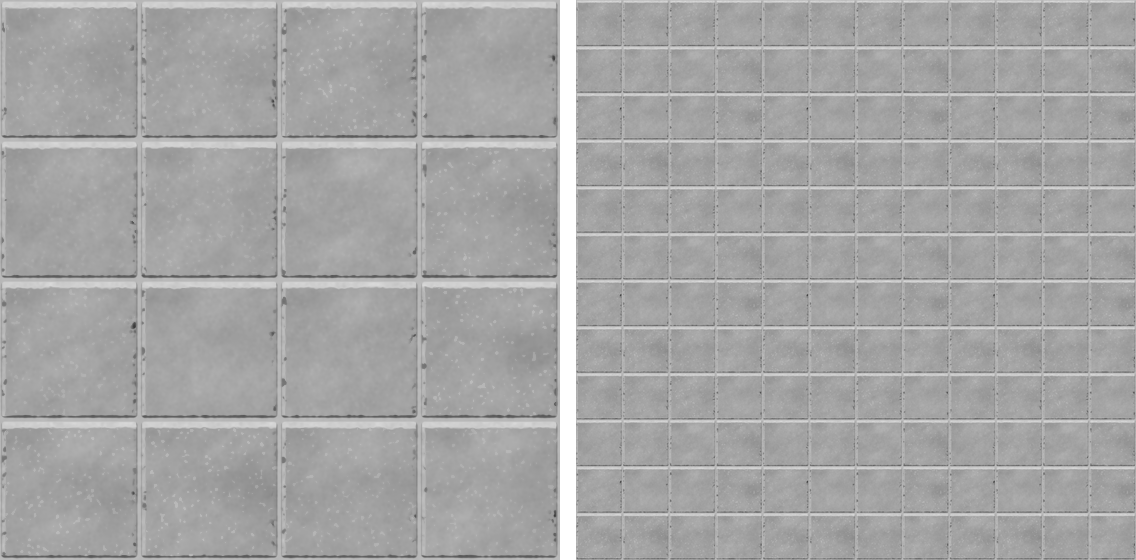
Left, the tile; right, the same tile 3 across and 3 down.
This texture is drawn by a Shadertoy shader. Its source:

```glsl
const float TILES = 4.0;

vec3 hash3(vec2 p) {
    vec3 q = vec3(dot(p, vec2(127.1, 311.7)), dot(p, vec2(269.5, 183.3)), dot(p, vec2(419.2, 371.9)));
    return fract(sin(q) * 43758.545);
}

// Cellular noise: soft light and dark blobs, wrapping at the given period
float blobs(vec2 p, vec2 period) {
    vec2 cell = floor(p);
    float sum = 0.0;
    for (int y = -1; y <= 1; y++)
    for (int x = -1; x <= 1; x++) {
        vec2 id = cell + vec2(x, y);
        vec3 h = hash3(mod(id, period) + period * 0.37);
        vec2 d = id + h.xy - p;
        float fall = max(0.0, 1.0 - dot(d, d));
        sum += (2.0 * h.z - 1.0) * fall * fall;
    }
    return sum;
}

float grain(vec2 p, vec2 freq) {
    return blobs(p * freq, freq * TILES);
}

// Soft elliptical stain inside one tile
float stain(vec2 c, vec2 center, vec2 size) {
    vec2 d = (c - center) / size;
    return exp(-dot(d, d));
}

float roundedBox(vec2 p, vec2 halfSize, float radius) {
    vec2 q = abs(p) - halfSize + radius;
    return length(max(q, 0.0)) + min(max(q.x, q.y), 0.0) - radius;
}

void mainImage(out vec4 fragColor, in vec2 fragCoord) {
    vec2 p = fragCoord / iResolution.xy * TILES;
    vec2 c = fract(p);
    vec3 rnd = hash3(floor(p) + 7.0);
    float aa = TILES / iResolution.y;

    // Noise layers; the diagonal one runs up to the right
    vec2 diagonal = vec2(p.x + p.y, p.y - p.x);
    float clouds = grain(diagonal, vec2(2.0, 3.0));
    float streaks = grain(diagonal, vec2(6.0, 11.0));
    float mottle = grain(p, vec2(19.0));
    float fine = grain(p, vec2(44.0));
    float rough = 0.6 * mottle + 0.6 * fine;

    // Stone face: clouds, and stains whose strength varies per tile
    float stone = 0.632 + 0.016 * clouds + 0.014 * streaks + 0.010 * mottle + 0.012 * fine;
    stone += 0.040 * stain(c, vec2(0.58, 0.82), vec2(0.22, 0.12));
    stone += 0.018 * stain(c, vec2(0.42, 0.30), vec2(0.30, 0.20));
    stone -= 0.035 * stain(c, vec2(0.15, 0.88), vec2(0.22, 0.10));
    stone -= 0.060 * rnd.x * rnd.x * stain(c, vec2(0.80, 0.50), vec2(0.28, 0.20));
    stone -= 0.030 * rnd.y * stain(c, vec2(0.05, 0.42), vec2(0.14, 0.14));
    stone += 0.06 * smoothstep(0.65, 0.9, fine) * rnd.x;

    // Distances from the left, bottom, right and top edges
    float left = c.x - 0.008, bottom = c.y - 0.016;
    float right = 0.982 - c.x, top = 0.988 - c.y;

    // Pitted side bevels
    float pits = smoothstep(0.25, 0.75, -rough);
    float leftBand = 1.0 - smoothstep(0.026, 0.040, left + 0.008 * rough);
    stone = mix(stone, 0.71 + 0.05 * rough - 0.20 * pits, leftBand);
    float rightBand = 1.0 - smoothstep(0.012, 0.040, right + 0.010 * rough);
    stone -= rightBand * (0.025 + 0.20 * pits * (1.2 - c.y));
    float chips = stain(c, vec2(0.96, 0.2 + 0.5 * rnd.z), vec2(0.03, 0.05));
    stone -= 0.25 * chips * smoothstep(0.0, 0.6, -fine);

    // Bright ragged top bevel
    float topBand = 1.0 - smoothstep(0.036, 0.054, top + 0.010 * rough);
    stone = mix(stone, 0.81 + 0.035 * rough, topBand);

    // Thin shadows along the sides and the heavy one below
    float leftLine = 1.0 - smoothstep(0.003, 0.012, left);
    stone = mix(stone, 0.58, leftLine * 0.8);
    float rightLine = 1.0 - smoothstep(0.003, 0.014, right + 0.004 * rough);
    stone = mix(stone, 0.50, rightLine * 0.85);
    float bottomLine = 1.0 - smoothstep(0.010, 0.022, bottom + 0.006 * rough);
    stone = mix(stone, 0.37 + 0.03 * rough, bottomLine);

    // Grout between the tiles
    float grout = 0.72 + 0.015 * rough;
    float edge = roundedBox(c - vec2(0.495, 0.502), vec2(0.487, 0.486), 0.03) + 0.002 * rough;
    float gray = mix(stone, grout, smoothstep(-aa, aa, edge));
    fragColor = vec4(vec3(gray), 1.0);
}
```
